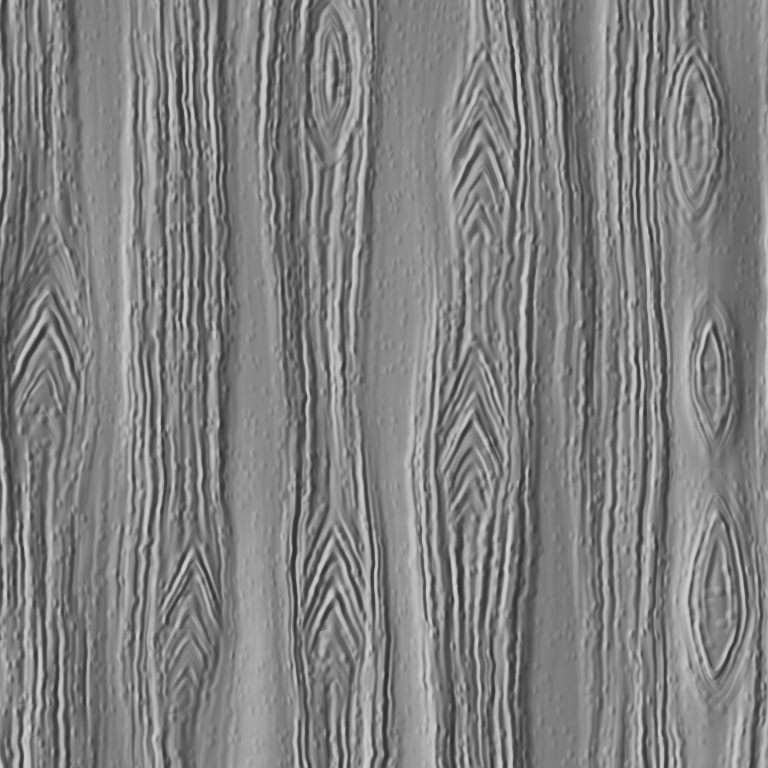
Write a three.js fragment shader that draws this texture map.

```glsl
varying vec2 vUv;

float hash(vec2 p) {
  vec3 q = fract(vec3(p.xyx) * 0.1031);
  q += dot(q, q.yzx + 33.33);
  return fract((q.x + q.y) * q.z);
}

float valueNoise(vec2 p) {
  vec2 cell = floor(p);
  vec2 f = fract(p);
  f = f * f * (3.0 - 2.0 * f);
  float low = mix(hash(cell), hash(cell + vec2(1.0, 0.0)), f.x);
  float high = mix(hash(cell + vec2(0.0, 1.0)), hash(cell + vec2(1.0, 1.0)), f.x);
  return mix(low, high, f.y);
}

// Cellular bumps: rounded grains in randomly chosen cells
float pores(vec2 p) {
  vec2 cell = floor(p);
  float bump = 0.0;
  for (int j = -1; j <= 1; j++) {
    for (int i = -1; i <= 1; i++) {
      vec2 id = cell + vec2(float(i), float(j));
      vec2 centre = id + 0.2 + 0.6 * vec2(hash(id + 7.0), hash(id + 51.0));
      float strength = smoothstep(0.55, 1.0, hash(id + 93.0));
      bump = max(bump, strength * smoothstep(0.65, 0.05, length(p - centre)));
    }
  }
  return bump;
}

// Fine ridges along the second coordinate
float fibres(vec2 p) {
  return valueNoise(p * vec2(135.0, 3.5))
       + 0.45 * smoothstep(0.2, 0.8, valueNoise(p * vec2(185.0, 8.0) + 40.0))
       + 0.28 * valueNoise(p * vec2(165.0, 42.0) + 9.0)
       + 0.50 * valueNoise(p * vec2(60.0, 2.0) + 23.0);
}

float woodHeight(vec2 p) {
  // Slightly wavering fibre direction with ragged edges
  float across = p.x + 0.006 * sin(p.y * 5.0 + p.x * 11.0)
               + 0.003 * sin(p.y * 13.0 + p.x * 27.0 + 1.0)
               + 0.001 * sin(p.y * 47.0 - p.x * 31.0)
               + 0.003 * valueNoise(p * vec2(45.0, 60.0));

  // Knots: lens rings or chevrons inside, fibres parted around them
  float t = across;
  float ring = 0.0;
  float knotMask = 0.0;
  for (int c = 0; c < 5; c++) {
    for (int r = 0; r < 3; r++) {
      vec2 id = vec2(float(c), float(r));
      float size = hash(id + 17.0);
      vec2 knot = vec2(0.06 + 0.185 * id.x + 0.12 * step(3.5, id.x),
                       (id.y + 0.2 + 0.6 * hash(id + 3.0)) / 3.0);
      knot.x += 0.03 * (hash(id + 29.0) - 0.5);
      vec2 radius = vec2(0.036 + 0.022 * size, 0.10 + 0.08 * size);
      vec2 d = vec2(across - knot.x, p.y - knot.y) / radius;
      float present = step(0.25, hash(id + 61.0));
      float chevron = step(0.5, hash(id + 83.0));
      float inside = present * smoothstep(1.1, 0.5, length(d));
      float path = sqrt(d.x * d.x + 0.015) + mix(d.y * d.y, 1.1 * d.y, chevron);
      if (inside > knotMask) {
        ring = id.x * 0.3 + id.y * 1.7 + 1.2 * radius.x * path;
        knotMask = inside;
      }
      t -= present * 0.55 * d.x * radius.x * exp(-dot(d, d));
    }
  }

  // Bands of dense fibres between smooth strips
  float bands = sin(t * 31.0 + 0.68 + 0.4 * sin(p.y * 5.0))
              + 0.6 * sin(t * 13.0 - p.y * 4.0 + 1.0)
              + 0.5 * sin(t * 67.0 + p.y * 3.0);
  float cover = mix(0.05, 1.0, smoothstep(-1.0, 0.5, bands));
  cover = mix(cover, 0.95, knotMask);

  float ridges = mix(fibres(vec2(t, p.y)), fibres(vec2(ring, p.y)), knotMask);
  float swell = 3.6 * valueNoise(vec2(t * 14.0, p.y * 1.6 + 5.0));
  float grit = pores(vec2(t * 135.0, p.y * 72.0));
  return swell + cover * ridges + (0.10 + 0.25 * cover) * grit;
}

void main() {
  // Relief lit from the upper left
  vec2 reach = 0.0019 * vec2(1.0, -0.35);
  float slope = (woodHeight(vUv + reach) - woodHeight(vUv - reach)) / 0.0038;
  float light = slope * 0.0069;
  float grey = 0.505 + 0.36 * light / sqrt(1.0 + light * light);
  gl_FragColor = vec4(vec3(grey), 1.0);
}
```
